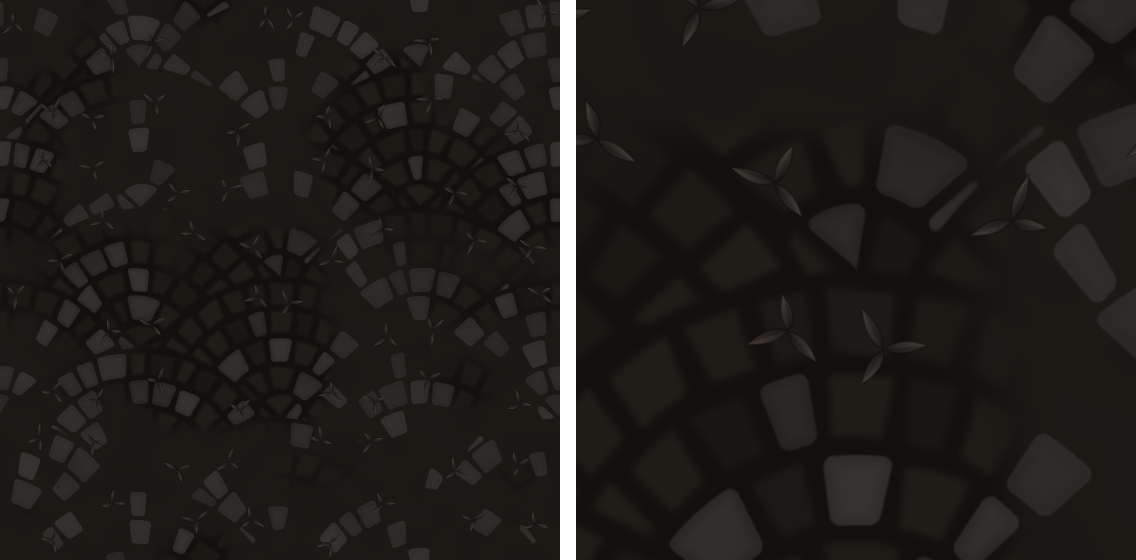
Left: the whole. Right: its middle third, enlarged.
A three.js fragment shader for this pattern:

```glsl
// Dark cobbles laid in overlapping fans, part buried in soil, with small three-leaved sprouts.
#define FAN_RADIUS 0.25
#define ROWS 8.0
#define RINGS 5.0
#define STONE_PITCH 0.0425
#define JOINT 0.0030
#define PALE_SHARE 0.28
#define SPROUT_CELLS 8.0
#define LEAF_WIDTH 0.0040
#define SOIL vec3(0.104, 0.097, 0.079)
#define GAP_COLOR vec3(0.066, 0.062, 0.048)
#define PALE vec3(0.196, 0.190, 0.174)
#define LEAF vec3(0.290, 0.258, 0.235)

const float TAU = 6.2831853;
const float SOFT = 0.0011;

varying vec2 vUv;

float hash(vec2 p) {
  return fract(sin(dot(p, vec2(127.1, 311.7))) * 43758.545);
}

vec2 hash2(vec2 p) {
  return vec2(hash(p), hash(p + 41.3));
}

// Value noise that wraps after n cells
float noise(vec2 uv, float n) {
  vec2 p = uv * n, i = floor(p), f = fract(p);
  f = f * f * (3.0 - 2.0 * f);
  vec2 a = mod(i, n), b = mod(i + 1.0, n);
  return mix(mix(hash(a + n), hash(vec2(b.x, a.y) + n), f.x),
             mix(hash(vec2(a.x, b.y) + n), hash(b + n), f.x), f.y);
}

float roundBox(vec2 p, vec2 halfSize, float r) {
  vec2 d = abs(p) - halfSize + r;
  return length(max(d, 0.0)) + min(max(d.x, d.y), 0.0) - r;
}

float smoothMax(float a, float b, float k) {
  float h = max(k - abs(a - b), 0.0) / k;
  return max(a, b) + 0.25 * h * h * k;
}

// Uneven joint between two stones of one ring
float jointAt(float k, vec2 ring) {
  return k + 0.42 * (hash(ring + k * 1.37) - 0.5);
}

// Signed distance to the stone under p; id receives its random key
float cobble(vec2 p, out vec2 id) {
  vec2 q = vec2(0.0), fan = vec2(0.0);
  float d = 0.0, clearance = 1.0;
  // Lower fans lie in front: take the first disc that covers p
  for (int k = 0; k < 6; k++) {
    float row = floor(p.y * ROWS) - 2.0 + float(k);
    float shift = FAN_RADIUS * mod(row, 2.0);
    float column = floor((p.x - shift) / (2.0 * FAN_RADIUS) + 0.5);
    q = p - vec2(column * 2.0 * FAN_RADIUS + shift, row / ROWS);
    d = length(q);
    fan = vec2(mod(column, 2.0), mod(row, ROWS));
    if (d < FAN_RADIUS) break;
    clearance = min(clearance, d - FAN_RADIUS);
  }
  // Ring, then stone along the ring
  float depth = FAN_RADIUS / RINGS;
  float ring = min(floor(d / depth), RINGS - 1.0);
  vec2 key = fan * vec2(17.0, 5.0) + vec2(ring * 3.1, ring * 7.7);
  float count = floor(TAU * (ring + 0.5) * depth / STONE_PITCH + 0.5);
  float s = atan(q.x, q.y) / TAU * count + 0.3 + 0.4 * hash(key);
  float k = floor(s);
  if (s < jointAt(k, key)) k -= 1.0;
  else if (s >= jointAt(k + 1.0, key)) k += 1.0;
  float left = jointAt(k, key), right = jointAt(k + 1.0, key);
  id = key + vec2(k * 2.3, k * 0.9);

  float arc = TAU * d / count;
  vec2 local = vec2((s - 0.5 * (left + right)) * arc, d - (ring + 0.5) * depth);
  vec2 skew = (hash2(id + 8.0) - 0.5) * 0.22;
  local += local.yx * skew;
  vec2 halfSize = 0.5 * vec2((right - left) * arc, depth) - JOINT - 0.0018 * hash2(id + 3.0);
  float box = roundBox(local, max(halfSize, 0.001), min(0.0065, max(halfSize.x, 0.001)));
  return smoothMax(box, JOINT - clearance, 0.008);
}

// Leaf colour in rgb, coverage in a
vec4 sprouts(vec2 p) {
  vec4 result = vec4(0.0);
  vec2 base = floor(p * SPROUT_CELLS);
  for (int n = 0; n < 9; n++) {
    vec2 cell = base + vec2(mod(float(n), 3.0), floor(float(n) / 3.0)) - 1.0;
    vec2 id = mod(cell, SPROUT_CELLS);
    vec2 spot = cell + 0.5 + 0.65 * (hash2(mod(cell, 4.0) + 2.0) - 0.5) + 0.16 * (hash2(id + 19.0) - 0.5);
    vec2 q = p - spot / SPROUT_CELLS;
    for (int l = 0; l < 3; l++) {
      vec2 rnd = hash2(id + 5.7 * float(l) + 31.0);
      float turn = TAU * (hash(id + 7.0) + float(l) / 3.0) + 0.9 * (rnd.x - 0.5);
      vec2 axis = vec2(cos(turn), sin(turn));
      float t = dot(q, axis) / mix(0.021, 0.031, rnd.y);
      float side = dot(q, vec2(-axis.y, axis.x)) - 0.007 * (rnd.x - 0.5) * t * t;
      float u = clamp(t, 0.0, 1.0);
      float width = LEAF_WIDTH * sin(0.5 * TAU * pow(u, 0.8));
      float cover = smoothstep(-SOFT, SOFT, width - abs(side) - 0.0004) * step(0.0, t) * step(t, 1.0);
      float shade = mix(0.42, 1.0, u) * mix(0.74, 1.0, smoothstep(-SOFT, SOFT, side));
      result = mix(result, vec4(LEAF * shade, 1.0), cover);
    }
  }
  return result;
}

void main() {
  vec2 id;
  float d = cobble(vUv, id);
  float grain = noise(vUv, 24.0);
  float mud = smoothstep(0.42, 0.62, 0.7 * noise(vUv, 6.0) + 0.3 * noise(vUv, 13.0));

  // Sunken stones and joints, fading into soil
  vec3 sunken = SOIL * mix(0.92, 1.2, hash(id + 23.0));
  vec3 color = mix(sunken, GAP_COLOR, smoothstep(-0.007, 0.002, d));
  color = mix(color, SOIL * (0.96 + 0.08 * grain), mud);

  // Pale stones stand clear of the soil
  float pale = step(hash(id + 11.0), PALE_SHARE);
  float dome = smoothstep(0.0, 0.010, -d);
  vec3 stone = PALE * mix(0.83, 1.06, hash(id + 29.0)) * mix(0.86, 1.0, max(dome, 0.7 * mud));
  stone *= 0.93 + 0.12 * grain;
  color = mix(color, stone, pale * smoothstep(SOFT, -SOFT, d));

  vec4 leaf = sprouts(vUv);
  gl_FragColor = vec4(mix(color, leaf.rgb, leaf.a), 1.0);
}
```
